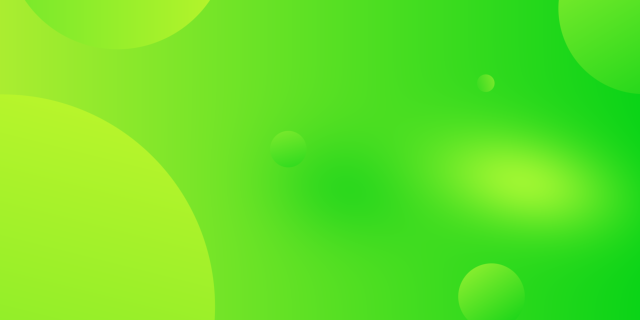
Reproduce this background procedurally as a Shadertoy shader.

```glsl
const vec3 LIME = vec3(0.72, 0.96, 0.17);
const vec3 LEAF = vec3(0.46, 0.91, 0.17);
const vec3 GREEN = vec3(0.12, 0.84, 0.10);

// Soft elliptical falloff, rotated by angle
float glow(vec2 p, vec2 center, vec2 radius, float angle) {
    float c = cos(angle), s = sin(angle);
    vec2 d = p - center;
    vec2 q = vec2(c * d.x + s * d.y, c * d.y - s * d.x) / radius;
    return exp(-dot(q, q));
}

// Disc filled with a linear gradient that runs along dir
vec3 gradientDisc(vec3 base, vec2 p, vec2 center, float radius,
                  vec2 dir, vec3 startColor, vec3 endColor, float pixel) {
    vec2 d = p - center;
    float t = 0.5 + 0.5 * dot(d, normalize(dir)) / radius;
    vec3 fill = mix(startColor, endColor, clamp(t, 0.0, 1.0));
    float mask = smoothstep(pixel, -pixel, length(d) - radius);
    return mix(base, fill, mask);
}

void mainImage(out vec4 fragColor, in vec2 fragCoord) {
    vec2 p = fragCoord / iResolution.y;
    float pixel = 0.75 / iResolution.y;
    float across = fragCoord.x / iResolution.x;

    // Horizontal backdrop
    vec3 color = mix(vec3(0.67, 0.93, 0.19), vec3(0.04, 0.83, 0.09), across);

    // Dark hollow and bright haze
    color = mix(color, vec3(0.14, 0.84, 0.11),
                0.85 * glow(p, vec2(1.10, 0.41), vec2(0.23, 0.16), -0.15));
    color = mix(color, vec3(0.64, 0.97, 0.20),
                0.95 * glow(p, vec2(1.63, 0.432), vec2(0.28, 0.145), -0.22));

    // Large corner discs
    color = gradientDisc(color, p, vec2(0.008, 0.041), 0.664, vec2(0.25, 1.0),
                         vec3(0.45, 0.91, 0.15), LIME, pixel);
    color = gradientDisc(color, p, vec2(0.367, 1.195), 0.349, vec2(1.0, 0.0),
                         LEAF, LIME, pixel);
    color = gradientDisc(color, p, vec2(2.013, 0.974), 0.268, vec2(0.6, -1.0),
                         vec3(0.52, 0.93, 0.18), GREEN, pixel);

    // Small floating discs
    color = gradientDisc(color, p, vec2(1.536, 0.073), 0.104, vec2(0.7, -1.0),
                         vec3(0.52, 0.93, 0.18), GREEN, pixel);
    color = gradientDisc(color, p, vec2(0.901, 0.534), 0.057, vec2(0.3, -1.0),
                         LEAF, vec3(0.20, 0.86, 0.12), pixel);
    color = gradientDisc(color, p, vec2(1.518, 0.740), 0.0275, vec2(1.0, 0.3),
                         vec3(0.24, 0.86, 0.13), LEAF, pixel);

    fragColor = vec4(color, 1.0);
}
```
